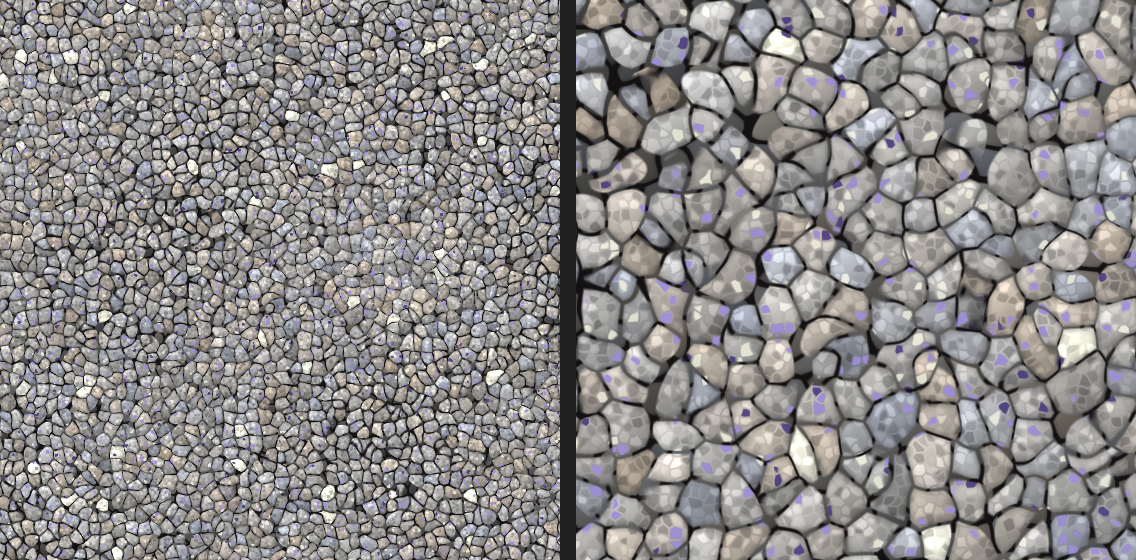
Left, the full canvas; right, a detail of the centre.
A WebGL 2 fragment shader for this texture:

```glsl
#version 300 es
precision highp float;
// Loose crushed gravel: pale grey angular stones with speckled faces over dark gaps.

uniform vec2 u_resolution;
out vec4 fragColor;

const float STONES_ACROSS = 45.0;
const float CRYSTALS_ACROSS = 165.0;
const vec3 GREY = vec3(0.635, 0.632, 0.622);
const vec3 VOID_COLOR = vec3(0.075, 0.065, 0.068);
const vec3 CHALK = vec3(0.95, 0.95, 0.88);
const vec3 LAVENDER = vec3(0.62, 0.56, 0.84);
const vec3 VIOLET = vec3(0.31, 0.25, 0.50);
const vec2 LIGHT = vec2(-0.5, 0.86);

struct Grain {
  vec2 id;      // cell that owns the grain
  vec2 offset;  // position relative to its centre
  float dist;   // stretched distance to the centre
  float edge;   // distance gap to the nearest neighbour
};

vec3 hash3(vec2 cell, float seed) {
  vec3 q = fract(cell.xyx * vec3(0.1031, 0.1030, 0.0973) + seed * 0.137);
  q += dot(q, q.yxz + 33.33);
  return fract((q.xxy + q.yzz) * q.zyx);
}

// Cellular noise whose cells are tilted, stretched and slightly angular.
Grain cellular(vec2 p, float seed, float stretch) {
  vec2 home = floor(p);
  Grain g = Grain(home, vec2(0.0), 9.0, 0.0);
  float second = 9.0;
  for (int y = -2; y <= 2; y++) {
    for (int x = -2; x <= 2; x++) {
      vec2 cell = home + vec2(float(x), float(y));
      vec3 place = hash3(cell, seed);
      vec3 form = hash3(cell, seed + 3.0);
      vec2 offset = p - cell - 0.5 - (place.xy - 0.5) * 0.85;
      float tilt = (form.x - 0.5) * 2.6;
      float c = cos(tilt), s = sin(tilt);
      vec2 q = mat2(c, -s, s, c) * offset * vec2(1.0 + stretch, 1.0 - stretch);
      float corners = sin(3.0 * atan(q.y, q.x + 1e-5) + 6.28 * form.y);
      float d = length(q) * (1.0 + 0.08 * corners) / mix(0.84, 1.16, form.z);
      if (d < g.dist) {
        second = g.dist;
        g = Grain(cell, offset, d, 0.0);
      } else {
        second = min(second, d);
      }
    }
  }
  g.edge = second - g.dist;
  return g;
}

// Broad drift between loose and tightly packed areas, from -1 to 1.
float looseness(vec2 p) {
  float a = sin(p.x * 9.0 + 2.0 * sin(p.y * 6.0 + 1.0));
  float b = sin(p.y * 11.0 + 1.7 * sin(p.x * 7.0 + 0.6));
  return 0.5 * (a + b);
}

// Solid part of a grain, 0 in the gaps and 1 on the stone.
float coverage(Grain g, float gap, float radius) {
  float inside = min(g.edge - gap, (radius - g.dist) * 1.3);
  return smoothstep(-0.05, 0.07, inside);
}

// Stone body: own tone, warm or cool tinge, and light from the upper left.
vec3 stoneColor(Grain g, float seed) {
  vec3 h = hash3(g.id, seed + 7.0);
  vec3 tinge = mix(vec3(0.045, 0.0, -0.045), vec3(-0.03, -0.005, 0.05), h.y);
  vec3 color = GREY + tinge * abs(h.y - 0.5) * 2.0 + (h.x - 0.5) * 0.16;
  color = mix(color, CHALK, 0.9 * smoothstep(0.972, 0.982, h.z));
  float facing = clamp(dot(g.offset, LIGHT), -0.5, 0.5);
  float rim = smoothstep(0.0, 0.38, g.edge);
  return color * (1.0 + 0.28 * facing) * mix(0.82, 1.06, rim);
}

// Mineral flecks: light and dark facets with scattered lavender and violet.
vec3 speckle(vec3 color, Grain crystal, float coolness) {
  vec3 h = hash3(crystal.id, 21.0);
  float solid = smoothstep(0.0, 0.35, crystal.edge);
  color *= 1.0 + (h.x - 0.5) * 0.50 * solid;
  color = mix(color, CHALK, 0.85 * solid * step(0.965, h.y));
  float fleck = step(0.97 - 0.07 * coolness, h.z);
  vec3 tint = mix(LAVENDER, VIOLET, step(0.78, h.y));
  return mix(color, tint, 0.95 * solid * fleck);
}

void main() {
  vec2 uv = gl_FragCoord.xy / u_resolution.y;
  float loose = looseness(uv);

  // Upper stones, buried stones and mineral crystals
  Grain upper = cellular(uv * STONES_ACROSS, 1.0, 0.17);
  Grain buried = cellular(uv * STONES_ACROSS * 1.25 + 17.3, 2.0, 0.15);
  Grain crystal = cellular(uv * CRYSTALS_ACROSS + 5.7, 5.0, 0.10);
  vec3 nature = hash3(upper.id, 12.0);

  // Shadowed gaps with dim stones showing below
  vec3 below = stoneColor(buried, 2.0) * mix(0.58, 0.36, 0.5 + 0.5 * loose);
  vec3 color = mix(VOID_COLOR, below, coverage(buried, 0.12, 0.62));

  // Lit stones on top
  float gap = 0.075 + 0.035 * loose + 0.04 * (nature.x - 0.5);
  vec3 stone = speckle(stoneColor(upper, 1.0), crystal, nature.y);
  color = mix(color, stone, coverage(upper, gap, 0.70 - 0.04 * loose));

  fragColor = vec4(clamp(color, 0.0, 1.0), 1.0);
}
```
